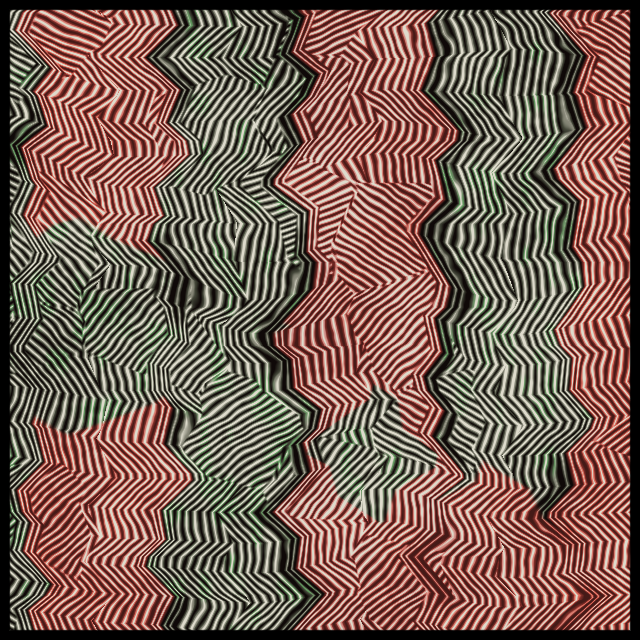
Give the GLSL for this pattern, as a WebGL 1 fragment shader.

```glsl
precision highp float;
// Framed red and green vertical bands with zigzag edges, filled with fine chevron lines.
uniform vec2 u_resolution;

const float FRAME = 0.0156;         // black border width
const float FIRST_EDGE = 0.049;     // mean x of the first band edge
const float BAND_WIDTH = 0.211;
const float EDGE_PITCH = 0.13;      // height of one large bend
const float EDGE_SWING = 0.036;
const float FOLD_PITCH = 0.052;     // height of one small chevron
const float FOLD_SWING = 0.023;
const float LINE_PERIOD = 0.0138;   // spacing of the flowing lines
const float HATCH_PERIOD = 0.0110;  // spacing inside the hatched patches
const float BOLD_WIDTH = 0.034;     // zone of heavy lines along an edge
const float BOLD_STRETCH = 0.40;
const float BOLD_INK = 0.30;        // darkening of the heavy lines
const float PATCHES = 7.0;          // patch cells across
const float HATCH_SHARE = 0.36;
const float CONTRAST = 1.12;

const vec3 CREAM = vec3(0.87, 0.86, 0.80);
const vec3 PINK = vec3(0.82, 0.56, 0.53);
const vec3 VIVID_RED = vec3(0.86, 0.40, 0.34);
const vec3 DARK_RED = vec3(0.48, 0.17, 0.15);
const vec3 GRAY = vec3(0.52, 0.52, 0.46);
const vec3 GREEN = vec3(0.36, 0.58, 0.35);
const vec3 DARK_GRAY = vec3(0.24, 0.25, 0.20);
const vec3 INK = vec3(0.06, 0.035, 0.03);

float hash(vec2 p) {
  return fract(sin(dot(p, vec2(127.1, 311.7))) * 43758.55);
}

float noise(vec2 p) {
  vec2 i = floor(p), f = fract(p);
  f = f * f * (3.0 - 2.0 * f);
  return mix(mix(hash(i), hash(i + vec2(1.0, 0.0)), f.x),
             mix(hash(i + vec2(0.0, 1.0)), hash(i + 1.0), f.x), f.y);
}

// Straight segments between peaks of alternating sign and random height
float peak(float k, float seed) {
  return (1.0 - 2.0 * mod(k, 2.0)) * (0.35 + 0.65 * hash(vec2(k, seed)));
}

float zigzag(float t, float seed) {
  float k = floor(t);
  return mix(peak(k, seed), peak(k + 1.0, seed), fract(t));
}

// x: random value of the nearest cell, y: distance to the cell border
vec2 patchCell(vec2 p) {
  vec2 cell = floor(p);
  float nearest = 9.0, second = 9.0, id = 0.0;
  for (int j = -1; j <= 1; j++) {
    for (int i = -1; i <= 1; i++) {
      vec2 c = cell + vec2(float(i), float(j));
      vec2 site = c + 0.1 + 0.8 * vec2(hash(c), hash(c + 37.0));
      float d = length(p - site);
      second = min(second, max(d, nearest));
      if (d < nearest) { nearest = d; id = hash(c + 71.0); }
    }
  }
  return vec2(id, 0.5 * (second - nearest));
}

float diamond(vec2 p, vec2 center, vec2 radius) {
  vec2 d = abs(p - center) / radius;
  return smoothstep(-0.03, 0.03, 1.0 - d.x - d.y);
}

// Triangle wave, so that all tones get an equal share
float stripe(float phase) {
  return 1.0 - abs(2.0 * fract(phase) - 1.0);
}

vec3 ramp(vec3 a, vec3 b, vec3 c, vec3 d, float t) {
  vec3 low = mix(a, b, clamp(t / 0.34, 0.0, 1.0));
  return mix(mix(low, c, smoothstep(0.34, 0.62, t)), d, smoothstep(0.62, 0.96, t));
}

void main() {
  vec2 p = gl_FragCoord.xy / u_resolution;
  float px = 1.0 / min(u_resolution.x, u_resolution.y);

  // Small chevrons shift every line and edge sideways
  float bend = p.y + 0.10 * noise(p * vec2(5.0, 4.0));
  vec2 q = vec2(p.x - FOLD_SWING * zigzag(bend / FOLD_PITCH, 3.0), p.y);

  // Distance to the nearest band edge; side is +1 in red, -1 in green
  float dist = 1.0, side = 1.0, nearestEdge = 0.0;
  for (int i = 0; i < 5; i++) {
    float n = float(i), odd = mod(n, 2.0);
    float swing = zigzag((p.y + 0.06 * (1.0 - odd)) / EDGE_PITCH, n) * (2.0 * odd - 1.0);
    float d = q.x - FIRST_EDGE - n * BAND_WIDTH - EDGE_SWING * swing;
    side *= d < 0.0 ? -1.0 : 1.0;
    if (abs(d) < dist) { dist = abs(d); nearestEdge = n; }
  }

  // Flowing lines, stretched into heavy ones beside some edges
  float bold = smoothstep(0.3, 0.6, noise(vec2(p.y * 9.0, nearestEdge * 5.0)));
  bold *= side < 0.0 ? 1.0 : 0.3;
  float flow = dist - BOLD_STRETCH * bold * min(dist, BOLD_WIDTH);
  float wobble = 0.45 * noise(p * 40.0) + 0.8 * noise(p * 13.0 + 5.0);
  float line = stripe(flow / LINE_PERIOD + wobble * smoothstep(0.0, 0.02, dist));
  line -= BOLD_INK * bold * (1.0 - smoothstep(0.5, 1.0, dist / BOLD_WIDTH));

  // Gently curved hatching in scattered patches away from the edges
  vec2 cell = patchCell((p + 0.7 * (q - p)) * PATCHES);
  float pick = cell.x / HATCH_SHARE;
  float angle = (fract(pick * 7.0) < 0.5 ? -1.0 : 1.0) * mix(0.5, 1.15, fract(pick * 13.0));
  vec2 r = mix(p, q, 0.3);
  float hatch = stripe(dot(r, vec2(cos(angle), sin(angle))) / HATCH_PERIOD + wobble);
  float inside = step(cell.x, HATCH_SHARE) * smoothstep(0.0, 0.03, cell.y);
  line = mix(line, hatch, inside * smoothstep(0.018, 0.024, dist));

  // Uneven ink, with broad light and dark areas; contrast fades on tiny canvases
  float contrast = CONTRAST * clamp(1.3 - 2.0 * px / LINE_PERIOD, 0.1, 1.0);
  float tone = 0.18 * (noise(p * 100.0) - 0.5) + 0.22 * (noise(p * 11.0 + 3.0) - 0.5);
  line = clamp(0.49 + contrast * (line - 0.5) + tone, 0.0, 1.0);

  // Band colour, with a few regions swapped
  float red = smoothstep(-px, px, side * dist);
  red *= 1.0 - diamond(q, vec2(0.12, 0.49), vec2(0.35, 0.17));
  red = max(red, diamond(q, vec2(0.76, 0.08), vec2(0.22, 0.20)));
  red *= 1.0 - diamond(q, vec2(0.58, 0.29), vec2(0.10, 0.11));

  // Tints vary from place to place; outer reds are stronger
  float vivid = clamp(1.5 * abs(p.x - 0.5) + 0.8 * noise(p * 28.0) - 0.3, 0.0, 1.0);
  float leafy = smoothstep(0.5, 0.9, noise(p * vec2(50.0, 25.0) + 9.0));
  vec3 redInk = ramp(mix(INK, DARK_RED, 0.5), DARK_RED, mix(PINK, VIVID_RED, vivid), CREAM, line);
  vec3 greenInk = ramp(INK, DARK_GRAY, mix(GRAY, GREEN, leafy), CREAM, line);
  vec3 color = mix(greenInk, redInk, red);

  // Black frame
  vec2 border = min(p, 1.0 - p);
  float open = smoothstep(FRAME - px, FRAME + px, min(border.x, border.y));
  gl_FragColor = vec4(color * open, 1.0);
}
```
